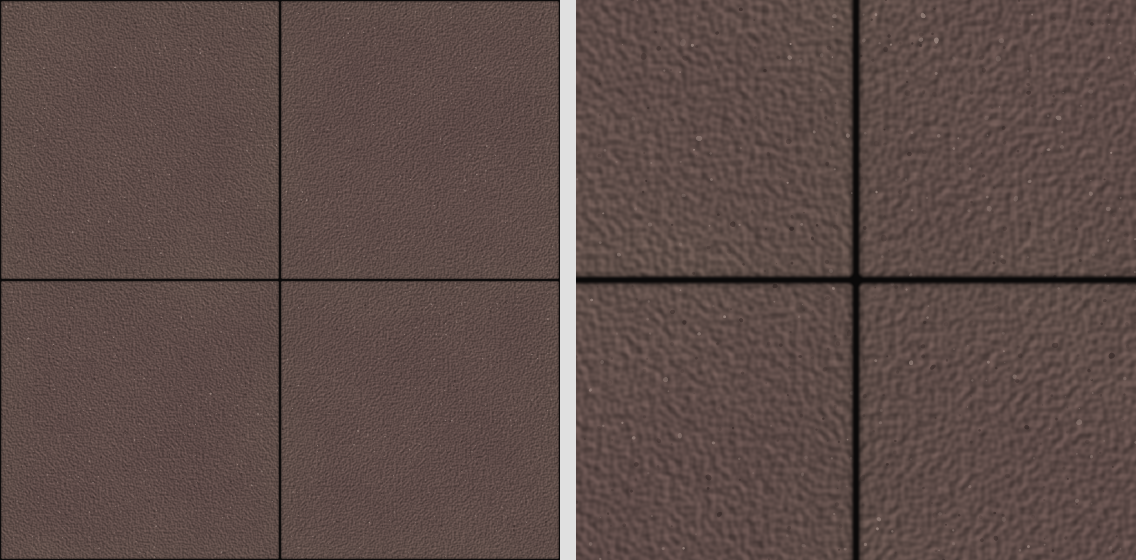
Left: the whole. Right: its middle third, enlarged.
Give the GLSL for this texture, as a Shadertoy shader.

```glsl
const float TILES = 2.0;               // repeats across and down
const float JOINT_HALF = 0.0019;       // half width of the dark joint
const float JOINT_SOFT = 0.0014;       // softness of the tile rim
const float CORNER_RADIUS = 0.003;
const float RIM_WIDTH = 0.004;         // shaded strip beside the joint
const float GRAIN_COARSE = 163.0;      // noise cells across the canvas
const float GRAIN_FINE = 251.0;
const float GRAIN_STEP = 0.0010;       // offset of the relief samples
const float RELIEF = 0.40;
const float GRAIN_TONE = 0.16;
const float MOTTLE = 0.035;
const float SPECK_CELLS = 110.0;
const float SPECK_SHARE = 0.16;
const float PIT_CELLS = 140.0;
const float PIT_SHARE = 0.16;
const vec3 STONE = vec3(0.366, 0.290, 0.280);
const vec3 STONE_DUSTY = vec3(0.372, 0.308, 0.284);
const vec3 JOINT = vec3(0.040, 0.034, 0.034);
const vec3 SPECK = vec3(0.640, 0.560, 0.530);
const vec3 PIT = vec3(0.170, 0.125, 0.120);

// Integer hash giving three values from 0 to 1
vec3 hash3(vec2 cell, float seed) {
    uvec3 v = uvec3(ivec3(cell, seed)) * 1664525u + 1013904223u;
    v.x += v.y * v.z; v.y += v.z * v.x; v.z += v.x * v.y;
    v ^= v >> 16u;
    v.x += v.y * v.z; v.y += v.z * v.x; v.z += v.x * v.y;
    return vec3(v >> 8u) / 16777216.0;
}

float cornerSlope(vec2 cell, vec2 offset, float period, float seed) {
    float angle = 6.28319 * hash3(mod(cell, period), seed).x;
    return dot(vec2(cos(angle), sin(angle)), offset);
}

// Gradient noise that wraps after one canvas
float gradientNoise(vec2 uv, float period, float seed) {
    vec2 p = uv * period, i = floor(p), f = p - i;
    vec2 u = f * f * f * (f * (f * 6.0 - 15.0) + 10.0);
    vec2 e = vec2(1.0, 0.0);
    float low = mix(cornerSlope(i, f, period, seed),
                    cornerSlope(i + e, f - e, period, seed), u.x);
    float high = mix(cornerSlope(i + e.yx, f - e.yx, period, seed),
                     cornerSlope(i + 1.0, f - 1.0, period, seed), u.x);
    return mix(low, high, u.y);
}

float grainHeight(vec2 uv) {
    return 0.5 * gradientNoise(uv, GRAIN_COARSE, 1.0)
         + 0.7 * gradientNoise(uv, GRAIN_FINE, 2.0);
}

// Coverage of one jittered chip per cell; the grain makes its outline ragged
float scatter(vec2 uv, float cells, float share, vec2 radii, float grain, float seed, float px) {
    vec2 p = uv * cells, cell = mod(floor(p), cells);
    vec3 place = hash3(cell, seed), look = hash3(cell, seed + 1.0);
    float d = length(fract(p) - mix(vec2(0.25), vec2(0.75), place.xy)) / cells;
    float radius = mix(radii.x, radii.y, look.x * look.x) * (1.0 + 1.5 * grain);
    float chip = 1.0 - smoothstep(radius - 0.6 * px, radius + 0.6 * px, d);
    return chip * step(place.z, share) * mix(0.25, 1.0, look.y * look.y);
}

void mainImage(out vec4 fragColor, in vec2 fragCoord) {
    vec2 uv = fragCoord / iResolution.xy;
    float px = 1.0 / min(iResolution.x, iResolution.y);
    vec2 tile = mod(floor(uv * TILES), TILES);
    vec3 tileRandom = hash3(tile, 11.0);

    // Rounded tile outline; inside is the distance from the joint
    vec2 q = abs(fract(uv * TILES) - 0.5) / TILES;
    q -= 0.5 / TILES - JOINT_HALF - CORNER_RADIUS;
    float inside = CORNER_RADIUS - length(max(q, 0.0)) - min(max(q.x, q.y), 0.0);

    // Broad mottling, dust towards the rim and a slight tint per tile
    float mottle = gradientNoise(uv, 7.0, 3.0) + 0.7 * gradientNoise(uv, 19.0, 4.0)
                 + 0.7 * gradientNoise(uv, 53.0, 5.0);
    float dust = 0.1 + 0.6 * exp(-inside / 0.05) + 0.2 * tileRandom.x + 0.2 * mottle;
    vec3 color = mix(STONE, STONE_DUSTY, dust);
    color *= 1.0 + MOTTLE * mottle + 0.02 * (tileRandom.y - 0.5);

    // Fine relief, lit from a direction turned in each tile
    float turn = 1.57080 * (tile.x + 2.0 * tile.y) + 0.8;
    vec2 light = GRAIN_STEP * vec2(cos(turn), sin(turn));
    float relief = grainHeight(uv + light) - grainHeight(uv - light);
    float grain = grainHeight(uv);
    color *= 1.0 + RELIEF * relief + GRAIN_TONE * grain;

    // Dark pits and pale mineral specks
    float pits = scatter(uv, PIT_CELLS, PIT_SHARE, vec2(0.0006, 0.0015), -grain, 21.0, px);
    float specks = scatter(uv, SPECK_CELLS, SPECK_SHARE, vec2(0.0005, 0.0014), grain, 31.0, px);
    color = mix(color, PIT, 0.55 * pits);
    color = mix(color, SPECK, 0.8 * specks);

    // Shaded rim and joint
    color *= mix(0.80, 1.0, smoothstep(0.0, RIM_WIDTH, inside));
    float soft = max(JOINT_SOFT, 0.7 * px);
    color = mix(JOINT, color, smoothstep(-soft, soft, inside));
    fragColor = vec4(color, 1.0);
}
```
